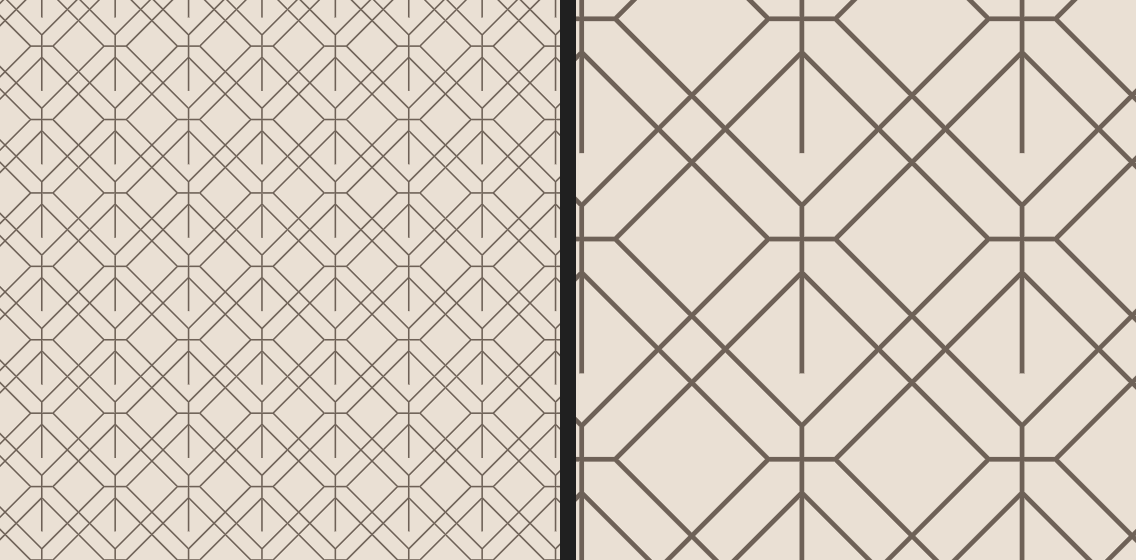
Left, the full canvas; right, a detail of the centre.
Write a Shadertoy shader that draws this pattern.

```glsl
// Lattice of paired diagonal lines that open around a short bar and a long stem.
// Each cell is folded into one quadrant, so three line distances give the whole
// net; bar and stem are box distances. Cell units: one repeat is 1 wide and high.

#define REPEATS     vec2(7.63, 7.628)       // cells across and down
#define FIRST_KNOT  vec2(0.0746, 0.0)       // canvas position of one bar centre
#define GAP         0.152                   // half bar length, offset of diagonals
#define STEM_TOP    0.152                   // stem reach above the bar
#define STEM_BOTTOM 0.610                   // stem reach below the bar
#define LINE_WIDTH  0.0215
#define PAPER       vec3(0.918, 0.878, 0.831)
#define INK         vec3(0.430, 0.382, 0.340)

// Coordinates relative to the nearest cell centre, in -0.5 .. 0.5
vec2 repeatCell(vec2 p) {
    return fract(p + 0.5) - 0.5;
}

float boxDistance(vec2 p, vec2 halfSize) {
    vec2 q = abs(p) - halfSize;
    return length(max(q, 0.0)) + min(max(q.x, q.y), 0.0);
}

// Distance to the diagonal net, left open in the diamond around each knot
float netDistance(vec2 p) {
    vec2 a = abs(repeatCell(p));
    float rays = abs(abs(a.x - a.y) - GAP);
    float corner = abs(a.x + a.y - (1.0 - GAP));
    return min(rays, corner) * inversesqrt(2.0) - 0.5 * LINE_WIDTH;
}

float barDistance(vec2 p) {
    return boxDistance(repeatCell(p), vec2(GAP, 0.5 * LINE_WIDTH));
}

// The stem crosses the cell edge, so it repeats about its own middle
float stemDistance(vec2 p) {
    float middle = 0.5 * (STEM_TOP - STEM_BOTTOM);
    float halfLength = 0.5 * (STEM_TOP + STEM_BOTTOM);
    return boxDistance(repeatCell(p - vec2(0.0, middle)),
                       vec2(0.5 * LINE_WIDTH, halfLength));
}

void mainImage(out vec4 fragColor, in vec2 fragCoord) {
    vec2 canvas = fragCoord / iResolution.y;
    vec2 p = (canvas - FIRST_KNOT) * REPEATS;
    float pixel = REPEATS.y / iResolution.y;

    float d = min(netDistance(p), min(barDistance(p), stemDistance(p)));

    // Edge coverage over one pixel
    float ink = clamp(0.5 - d / pixel, 0.0, 1.0);
    fragColor = vec4(mix(PAPER, INK, ink), 1.0);
}
```
